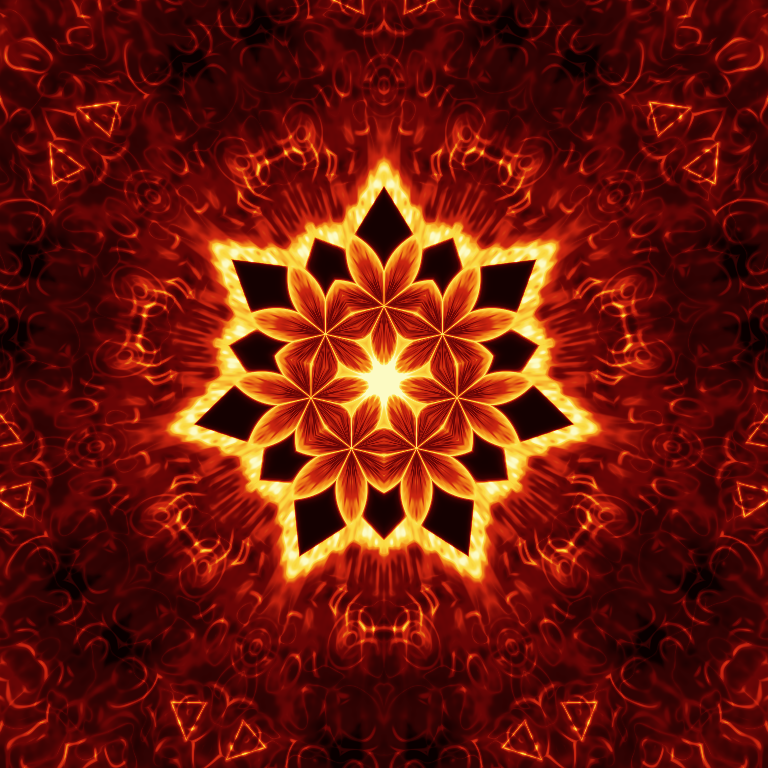
Reproduce this background procedurally as a Shadertoy shader.

```glsl
const float PI = 3.14159265;
const float HALF_SECTOR = PI / 7.0;            // seven mirrored sectors
const vec2 CENTER = vec2(0.0, 0.004);
const float FLOWER_RADIUS = 0.0975;            // orbit of the seven flowers
const vec2 INNER_PETAL = vec2(0.086, 0.0175);  // length, half width
const vec2 OUTER_PETAL = vec2(0.107, 0.020);
const vec2 INNER_TIP = vec2(0.0, 0.255), INNER_VALLEY = vec2(0.050, 0.173), INNER_SHOULDER = vec2(0.091, 0.188);
const vec2 OUTER_TIP = vec2(0.0, 0.284), OUTER_VALLEY = vec2(0.055, 0.200), OUTER_SHOULDER = vec2(0.098, 0.201);
const vec2 TRI_A = vec2(0.068, 0.497), TRI_B = vec2(0.027, 0.478), TRI_C = vec2(0.029, 0.533);
const float CURL_CELL = 0.075;
const float CURL_FREQUENCY = 290.0;

float hash(vec2 p) {
    return fract(sin(dot(p, vec2(127.1, 311.7))) * 43758.5453);
}

float noise(vec2 p) {
    vec2 i = floor(p), f = fract(p);
    f = f * f * (3.0 - 2.0 * f);
    return mix(mix(hash(i), hash(i + vec2(1, 0)), f.x),
               mix(hash(i + vec2(0, 1)), hash(i + vec2(1, 1)), f.x), f.y);
}

float fbm(vec2 p) {
    return 0.5 * noise(p) + 0.3 * noise(p * 2.1 + 7.0) + 0.2 * noise(p * 4.3 + 3.0);
}

// Black through red and orange to pale yellow
vec3 firePalette(float heat) {
    vec3 c = mix(vec3(0.04, 0.0, 0.0), vec3(0.19, 0.01, 0.01), smoothstep(0.0, 0.2, heat));
    c = mix(c, vec3(0.41, 0.02, 0.02), smoothstep(0.2, 0.4, heat));
    c = mix(c, vec3(0.79, 0.14, 0.06), smoothstep(0.4, 0.6, heat));
    c = mix(c, vec3(0.95, 0.53, 0.09), smoothstep(0.6, 0.75, heat));
    c = mix(c, vec3(0.98, 0.85, 0.25), smoothstep(0.75, 0.88, heat));
    return mix(c, vec3(0.99, 0.98, 0.76), smoothstep(0.88, 1.0, heat));
}

float segment(vec2 p, vec2 a, vec2 b) {
    vec2 d = b - a;
    return length(p - a - d * clamp(dot(p - a, d) / dot(d, d), 0.0, 1.0));
}

// Height of a star outline above the sector's base
float starHeight(float x, vec2 tip, vec2 valley, vec2 shoulder) {
    float first = mix(tip.y, valley.y, clamp(x / valley.x, 0.0, 1.0));
    float second = clamp((x - valley.x) / (shoulder.x - valley.x), 0.0, 1.0);
    return first + (shoulder.y - valley.y) * second;
}

// Petals, their veins and the dark cells between them
float flowerHeat(vec2 q, float r, float px) {
    vec2 f = q - vec2(0.0, FLOWER_RADIUS);
    float angle = atan(f.x, -f.y);
    float index = round(angle / (2.0 * HALF_SECTOR));
    angle -= index * 2.0 * HALF_SECTOR;
    bool inner = abs(index) < 1.5;
    vec2 size = inner ? INNER_PETAL : OUTER_PETAL;
    float x = length(f) * cos(angle), y = abs(length(f) * sin(angle));
    float t = x / size.x;
    float lens = 4.0 * size.y * t * (1.0 - t) - y;
    float edge = min(lens, x * sin(HALF_SECTOR) - y * cos(HALF_SECTOR));
    float grain = noise(vec2(abs(angle) * 32.0, x * 70.0 + index));
    float petal = 0.40 + 0.2 * smoothstep(0.0, 0.8, t) + 0.26 * (grain - 0.4) * smoothstep(0.0, 0.3, t);
    float rimWidth = mix(0.0012, inner ? 0.004 : 0.0095, smoothstep(0.1, 0.85, t));
    petal = mix(petal, 0.93, exp(-max(edge, 0.0) / rimWidth));
    float cell = mix(0.80, 0.07, smoothstep(0.122, 0.138, r));
    cell = mix(cell, 0.93, exp(min(lens, 0.0) / 0.0032));
    float heat = mix(cell, petal, smoothstep(-px, px, lens));
    return heat + 0.5 * exp(-r * r / 0.0006);
}

// Broken curls: contours around jittered points
float curls(vec2 q) {
    vec2 warped = q + 0.02 * (vec2(noise(q * 28.0), noise(q * 28.0 + 19.0)) - 0.5);
    vec2 g = warped / CURL_CELL, base = floor(g);
    float nearest = 9.0;
    for (int j = -1; j <= 1; j++)
    for (int i = -1; i <= 1; i++) {
        vec2 id = base + vec2(i, j);
        vec2 point = id + 0.2 + 0.6 * vec2(hash(id), hash(id + 31.0));
        nearest = min(nearest, length((g - point) * vec2(1.15, 0.85)));
    }
    float wave = 0.5 + 0.5 * sin(nearest * CURL_CELL * CURL_FREQUENCY + 5.0 * noise(q * 22.0));
    return pow(wave, 5.0) * smoothstep(0.35, 0.8, noise(q * 38.0 + 5.0));
}

// Glow, streaks and filigree beyond the star
float outerHeat(vec2 q, float angle, float r, float d) {
    float streak = noise(vec2(angle * 60.0, r * 24.0));
    float spread = max(d, 0.0) * (0.45 + 1.1 * streak);
    float heat = 0.02 + 0.38 * fbm(q * 24.0) + 0.2 * exp(-spread / 0.075) + 0.45 * exp(-spread / 0.013);
    // Broad warm ring, dim pockets at the sector edges, warm corners
    float pocket = exp(-pow((r - 0.47) / 0.08, 2.0)) * smoothstep(0.12, 0.40, angle);
    heat += 0.07 * exp(-pow((r - 0.33) / 0.06, 2.0)) - 0.10 * pocket + 0.08 * smoothstep(0.55, 0.65, r);
    float detail = smoothstep(0.01, 0.05, d);
    float ridge = 1.0 - abs(2.0 * noise(q * vec2(60.0, 42.0) + 3.0 * noise(q * 20.0)) - 1.0);
    heat += detail * (0.30 * curls(q) + 0.14 * (pow(ridge, 4.0) - 0.25));
    // Ovals beside the sector edge and on its axis
    float oval = min(length((q - vec2(0.107, 0.322)) * vec2(1.5, 1.0)), length((q - vec2(0.0, 0.385)) * vec2(1.4, 1.0)));
    float ovalRings = pow(0.5 + 0.5 * cos((oval - 0.04) * 420.0), 4.0) * smoothstep(0.055, 0.04, oval);
    heat += 0.25 * ovalRings * noise(q * 55.0) * detail;
    // Dark almonds and glowing triangles
    vec2 eye = abs(q - vec2(0.166, 0.456));
    heat -= 0.12 * smoothstep(0.006, -0.006, eye.x + eye.y * 0.55 - 0.022);
    float tri = min(segment(q, TRI_A, TRI_B), min(segment(q, TRI_B, TRI_C), segment(q, TRI_C, TRI_A)));
    heat += (0.45 * exp(-tri / 0.002) + 0.14 * exp(-tri / 0.014)) * (0.4 + 0.8 * noise(q * 130.0));
    return max(heat, 0.0);
}

void mainImage(out vec4 fragColor, in vec2 fragCoord) {
    float px = 1.0 / iResolution.y;
    vec2 p = (fragCoord - 0.5 * iResolution.xy) * px - CENTER;

    // Fold the plane into one mirrored sector
    float r = length(p);
    float angle = abs(mod(atan(p.x, p.y) + HALF_SECTOR, 2.0 * HALF_SECTOR) - HALF_SECTOR);
    vec2 q = r * vec2(sin(angle), cos(angle));

    // Star band around the flowers
    float inside = 0.6 * (starHeight(q.x, INNER_TIP, INNER_VALLEY, INNER_SHOULDER) - q.y);
    float outside = 0.6 * (q.y - starHeight(q.x, OUTER_TIP, OUTER_VALLEY, OUTER_SHOULDER));
    outside += 0.008 * (noise(vec2(q.x * 170.0, q.y * 60.0)) - 0.5);
    float band = 0.78 + 0.24 * noise(vec2(angle * 50.0, r * 90.0));
    float core = mix(flowerHeat(q, r, px), band, exp(-max(inside, 0.0) / 0.0025));
    float heat = mix(band, core, smoothstep(-px, px, inside));
    heat = mix(heat, outerHeat(q, angle, r, outside), smoothstep(-0.004, 0.004, outside));

    fragColor = vec4(firePalette(heat), 1.0);
}
```
